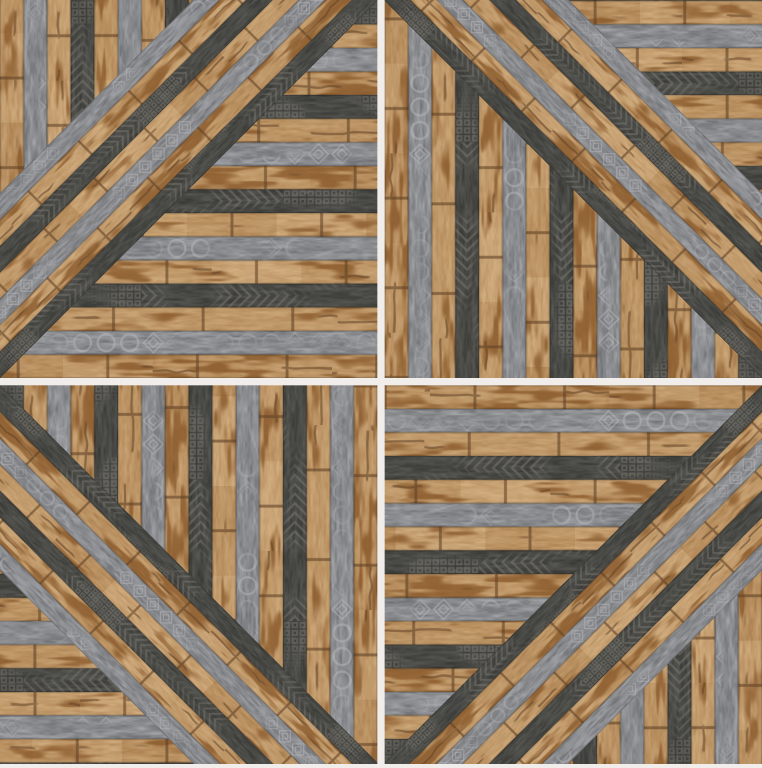
A Shadertoy shader for this pattern:

```glsl
// Four square tiles of inlaid wood, grey and charcoal strips, each turned about the white cross of grout.

float hash(vec2 p) {
    vec3 q = fract(p.xyx * vec3(0.1031, 0.103, 0.0973));
    q += dot(q, q.yzx + 33.33);
    return fract((q.x + q.y) * q.z);
}

float noise(vec2 p) {
    vec2 i = floor(p), f = fract(p);
    f = f * f * (3.0 - 2.0 * f);
    return mix(mix(hash(i), hash(i + vec2(1, 0)), f.x),
               mix(hash(i + vec2(0, 1)), hash(i + vec2(1, 1)), f.x), f.y);
}

// Soft line around the zero of a distance
float line(float dist, float width) {
    return 1.0 - smoothstep(0.4 * width, width, abs(dist));
}

// Strip coordinates: x runs along the strip, y counts strips; both in strip widths
vec3 woodStrip(vec2 p, float row, float grain) {
    float along = p.x / 3.8 + hash(vec2(row, 7.0));
    float plank = floor(along);
    float tone = hash(vec2(row, plank + 31.0));
    vec3 col = mix(vec3(0.68, 0.51, 0.32), vec3(0.81, 0.67, 0.49),
                   clamp(0.25 + 0.5 * tone + 0.8 * (grain - 0.4), 0.0, 1.0));

    // Scorched streaks, heavier on some strips
    float burn = noise(p * vec2(0.55, 2.3) + 40.0) * 0.6 + noise(p * vec2(1.3, 7.0)) * 0.4;
    float heavy = smoothstep(0.55, 0.9, hash(vec2(row, 3.0)));
    col = mix(col, vec3(0.52, 0.33, 0.15), smoothstep(0.52, 0.8, burn + 0.14 * heavy) * 0.75);

    // Butt joints and hairline cracks
    float joint = line((fract(along) - 0.5) * 3.8, 0.09);
    float crackY = 0.25 + 0.5 * hash(vec2(plank, row)) + 0.12 * (noise(p * vec2(2.0, 1.0)) - 0.5);
    float crack = line(fract(p.y) - crackY, 0.07) * smoothstep(0.5, 0.65, noise(vec2(p.x * 0.8, row)));
    return mix(col, vec3(0.38, 0.26, 0.15), max(joint * 0.6, crack * 0.55));
}

vec3 greyStrip(vec2 p, float row, float grain) {
    vec3 col = vec3(0.54, 0.545, 0.56) * (0.8 + 0.4 * grain);
    vec2 q = fract(p) - 0.5;

    // Worn print of rings and nested diamonds
    float diamond = abs(q.x) + abs(q.y);
    float print = max(line(diamond - 0.42, 0.07), line(diamond - 0.2, 0.06));
    if (hash(vec2(floor(p.x / 3.0), row)) > 0.6) print = line(length(q) - 0.36, 0.07);
    print *= smoothstep(0.35, 0.75, noise(p * vec2(0.5, 0.9) + 11.0));
    return mix(col, vec3(0.72, 0.72, 0.73), print * 0.5);
}

vec3 charcoalStrip(vec2 p, float row, float grain) {
    vec3 col = vec3(0.285, 0.285, 0.27) * (0.75 + 0.5 * grain);
    float y = fract(p.y) - 0.5;

    // Worn print of chevrons or small checks
    float print = line(fract(2.5 * (p.x + abs(y))) - 0.5, 0.25);
    vec2 check = abs(fract(p * 3.0) - 0.5);
    if (hash(vec2(floor(p.x / 3.0), row)) > 0.6) print = line(max(check.x, check.y) - 0.28, 0.18);
    print *= smoothstep(0.4, 0.75, noise(p * vec2(0.5, 0.9) + 23.0));
    return mix(col, vec3(0.48, 0.47, 0.44), print * 0.5);
}

vec3 strip(vec2 p) {
    float row = floor(p.y), across = fract(p.y);
    float grain = 0.6 * noise(p * vec2(1.6, 9.0)) + 0.4 * noise(p * vec2(4.0, 17.0) + 5.0);
    float kind = mod(row, 4.0);
    vec3 col = kind == 1.0 ? greyStrip(p, row, grain)
             : kind == 3.0 ? charcoalStrip(p, row, grain)
             : woodStrip(p, row, grain);
    float seam = smoothstep(0.0, 0.08, min(across, 1.0 - across));
    return col * mix(0.78, 1.0, seam);
}

// One tile: strips along the bottom, a diagonal belt of seven, upright strips in the far corner
vec3 tile(vec2 t) {
    float diagonal = t.x + 1.0 - t.y;
    if (diagonal > 1.0) return strip(t * 16.0);
    if (diagonal < 0.51) return strip(t.yx * 16.0 + vec2(0, 20));
    return strip(vec2(t.x + t.y, diagonal - 0.51) / 0.07 + vec2(0, 41));
}

vec3 scene(vec2 uv) {
    vec2 d = (uv - vec2(0.5, 0.503)) * vec2(1.0, 1.008);
    vec2 g = (abs(d) - 0.0047) / 0.4953;
    if (min(g.x, g.y) < 0.0 || max(g.x, g.y) > 1.004) return vec3(0.94, 0.93, 0.92);

    // Quarter turns clockwise from the upper left tile
    vec2 c = sign(d) * (g - 0.5);
    if (d.x > 0.0) c = d.y > 0.0 ? vec2(-c.y, c.x) : -c;
    else if (d.y < 0.0) c = vec2(c.y, -c.x);
    return tile(c + 0.5);
}

void mainImage(out vec4 fragColor, in vec2 fragCoord) {
    // Nine samples per pixel smooth every edge
    vec3 sum = vec3(0);
    for (int i = 0; i < 9; i++) {
        vec2 offset = (vec2(i % 3, i / 3) - 1.0) / 3.0;
        sum += scene((fragCoord + offset) / iResolution.xy);
    }
    fragColor = vec4(sum / 9.0, 1.0);
}
```
